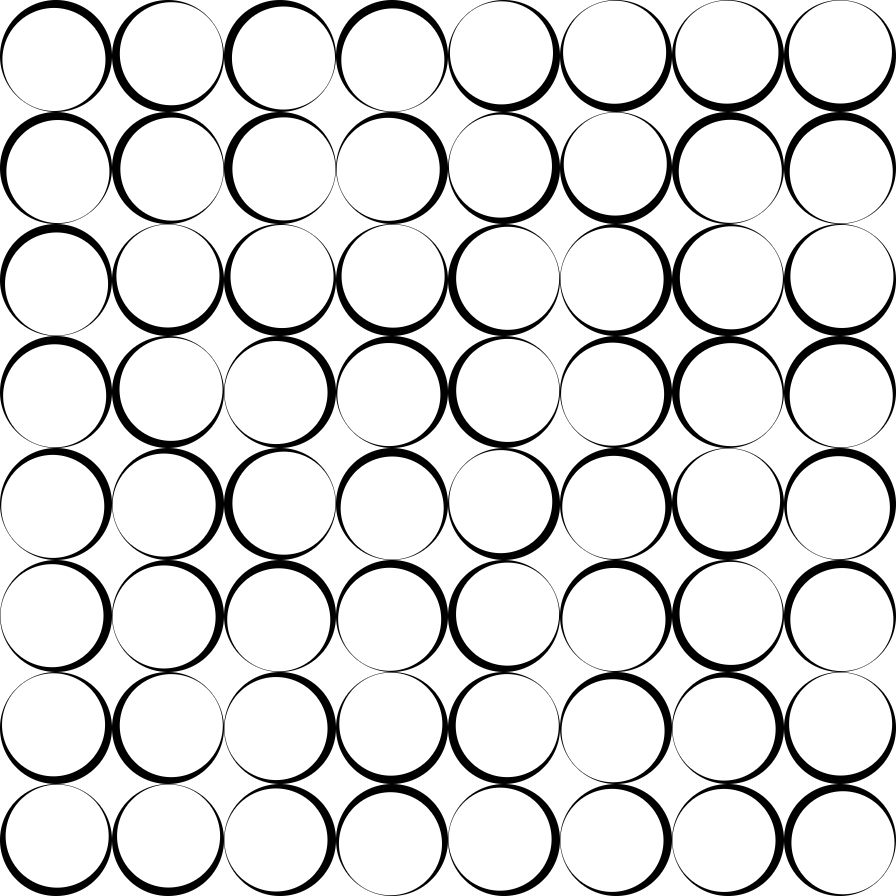
Write a three.js fragment shader that draws this pattern.

```glsl
// Eight by eight touching black rings on white, each thick on one side and
// hair-thin on the other. A ring is a disc minus a smaller disc, which is
// shifted in a direction hashed from the cell.
varying vec2 vUv;

const float REPEATS = 8.0;

float hash(vec2 cell) {
  vec3 p = fract(vec3(cell.xyx) * vec3(0.1031, 0.1030, 0.0973) + 0.37);
  p += dot(p, p.yzx + 33.33);
  return fract((p.x + p.y) * p.z);
}

// Antialiased coverage of a disc; pixel is the pixel size in cell units
float disc(vec2 p, float radius, float pixel) {
  return clamp(0.5 - (length(p) - radius) / pixel, 0.0, 1.0);
}

void main() {
  vec2 grid = vUv * REPEATS;
  vec2 cell = mod(floor(grid), REPEATS);
  vec2 p = fract(grid) - 0.5;
  float pixel = max(length(fwidth(grid)) * 0.7071, 0.0001);

  // Shift of the hole away from the thick side
  float angle = 6.28319 * hash(cell);
  vec2 shift = 0.036 * vec2(cos(angle), sin(angle));

  float ink = disc(p, 0.5, pixel) - disc(p - shift, 0.46, pixel);
  gl_FragColor = vec4(vec3(1.0 - clamp(ink, 0.0, 1.0)), 1.0);
}
```
